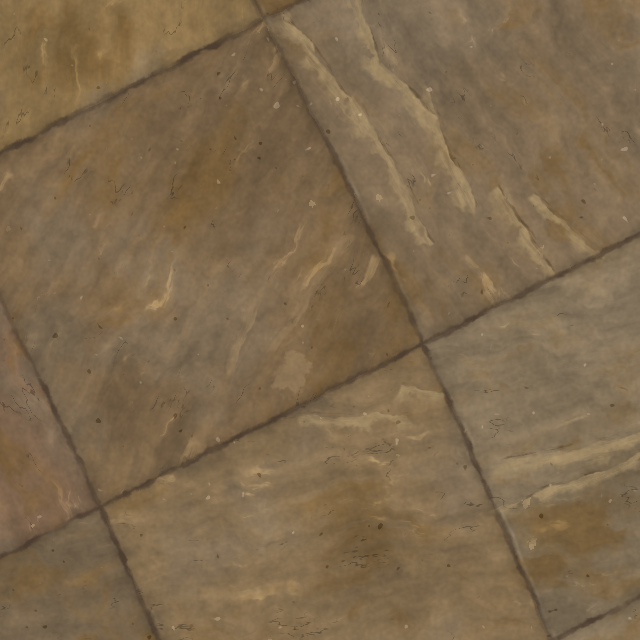
Reproduce this texture procedurally as a Shadertoy shader.

```glsl
vec2 hash2(vec2 p) {
    p = vec2(dot(p, vec2(127.1, 311.7)), dot(p, vec2(269.5, 183.3)));
    return fract(sin(p) * 43758.5);
}

float gradientNoise(vec2 p) {
    vec2 i = floor(p), f = fract(p), o = vec2(0, 1);
    vec2 w = f * f * f * (f * (f * 6.0 - 15.0) + 10.0);
    float a = dot(hash2(i) * 2.0 - 1.0, f);
    float b = dot(hash2(i + o.yx) * 2.0 - 1.0, f - o.yx);
    float c = dot(hash2(i + o.xy) * 2.0 - 1.0, f - o.xy);
    float d = dot(hash2(i + o.yy) * 2.0 - 1.0, f - o.yy);
    return mix(mix(a, b, w.x), mix(c, d, w.x), w.y);
}

float fbm(vec2 p) {
    float sum = 0.0;
    for (float amp = 0.6; amp > 0.05; amp *= 0.55) {
        sum += amp * gradientNoise(p);
        p = mat2(1.6, 1.2, -1.2, 1.6) * p + 3.7;
    }
    return sum;
}

// Slate tones by row, from the bottom left tile
const vec3 tones[9] = vec3[9](
    vec3(0.46, 0.39, 0.30), vec3(0.53, 0.44, 0.32), vec3(0.53, 0.46, 0.36),
    vec3(0.49, 0.39, 0.30), vec3(0.49, 0.40, 0.29), vec3(0.51, 0.43, 0.33),
    vec3(0.48, 0.38, 0.25), vec3(0.55, 0.45, 0.30), vec3(0.47, 0.40, 0.32));

// Cleft ledges, start and end of each
const vec4 ledges[11] = vec4[11](
    vec4(0.60, 0.88, 0.55, 1.04), vec4(0.69, 0.81, 0.59, 0.91),
    vec4(0.75, 0.67, 0.66, 0.87), vec4(0.56, 0.83, 0.44, 0.98),
    vec4(0.68, 0.62, 0.55, 0.86), vec4(0.87, 0.57, 0.77, 0.71),
    vec4(0.95, 0.60, 0.83, 0.70), vec4(0.645, 0.348, 0.46, 0.352),
    vec4(0.70, 0.382, 0.62, 0.397), vec4(1.06, 0.34, 0.75, 0.268),
    vec4(1.04, 0.30, 0.76, 0.20));

// Broad stains: centre, radius, strength
const vec4 stains[6] = vec4[6](
    vec4(0.94, 0.17, 0.13, 0.9), vec4(0.58, 0.54, 0.12, 0.6), vec4(0.08, 0.91, 0.09, 0.8),
    vec4(0.33, 0.77, 0.13, 0.6), vec4(0.62, 0.13, 0.13, 0.5), vec4(0.20, 0.37, 0.15, -0.7));

// x: pale broken face, y: shadow along its edge
vec2 ledge(vec2 p, vec4 ends, float width) {
    float len = distance(ends.xy, ends.zw);
    vec2 axis = (ends.zw - ends.xy) / len, q = p - ends.xy;
    vec2 local = vec2(dot(q, axis), dot(q, vec2(-axis.y, axis.x)));
    float t = local.x / len + 0.15 * gradientNoise(p * 60.0);
    float s = local.y + 0.026 * fbm(p * 11.0 + ends.xy * 9.0);
    float fibre = fbm(local * vec2(16.0, 90.0) + ends.xy * 30.0);
    float w = width * (0.75 + 1.8 * fbm(p * 21.0 + ends.zw * 20.0));
    float fade = smoothstep(0.0, 0.06, t) * smoothstep(1.0, 0.9, t);
    float face = smoothstep(-0.001, 0.002, s) * smoothstep(w, w * 0.45, s + 0.010 * fibre);
    float shade = smoothstep(0.005, 0.0, abs(s + 0.003)) * smoothstep(-0.05, 0.3, fibre);
    return vec2(face * clamp(0.75 + 1.8 * fibre, 0.1, 1.0), shade) * fade;
}

void mainImage(out vec4 fragColor, in vec2 fragCoord) {
    vec2 p = fragCoord / iResolution.xy;

    // Slanted tile grid with a slight perspective bend
    vec2 warped = p + 0.007 * vec2(fbm(p * 20.0), fbm(p * 20.0 + 40.0));
    vec2 grid = inverse(mat2(0.505, 0.255, -0.2215, 0.484)) * (warped - vec2(0.156, 0.208));
    grid += vec2(0.025, -0.054) * grid.y * grid.y;
    vec2 id = floor(grid);
    ivec2 slot = ivec2(clamp(id, -1.0, 1.0)) + 1;
    vec3 color = tones[slot.x + 3 * slot.y];

    // Stone grain, turned for each tile
    float angle = id.y < 0.0 ? 0.12 : 1.0 + 1.1 * abs(id.x) + 0.35 * id.y;
    vec2 dir = vec2(cos(angle), sin(angle));
    vec2 along = vec2(dot(p, dir), dot(p, vec2(-dir.y, dir.x)));
    float bend = fbm(p * 6.0 + id * 3.1);
    float grain = fbm(along * vec2(4.0, 13.0) + bend * 1.5 + id * 7.3);
    float streak = fbm(along * vec2(10.0, 38.0) + bend * 2.0 + id * 4.7);
    float blotch = fbm(p * 4.5 + id * 11.7);
    float stain = 0.0;
    for (int i = 0; i < 6; i++) {
        float r = length(p - stains[i].xy) / stains[i].z + 1.2 * bend + 0.7 * grain;
        stain += stains[i].w * smoothstep(1.3, 0.3, r);
    }
    float ochre = smoothstep(0.0, 0.35, grain * 0.8 + blotch * 0.4 + stain * 0.22);
    float grey = smoothstep(0.0, 0.3, -blotch - 0.3 * grain - stain * 0.25);
    color = mix(color, vec3(0.43, 0.33, 0.19), ochre * 0.75);
    color = mix(color, vec3(0.51, 0.445, 0.36), grey * 0.6);
    color *= 1.0 + 0.28 * grain + 0.16 * bend + 0.20 * streak - 0.05 * max(stain, 0.0);

    // Short pale wisps and broken hairline cracks
    float wisp = smoothstep(0.14, 0.32, streak) * smoothstep(0.0, 0.2, fbm(p * 6.0 + 8.0));
    color += vec3(0.11, 0.095, 0.06) * wisp;
    float crack = abs(fbm(along * vec2(6.0, 17.0) + id * 5.9 + 20.0));
    color *= 1.0 - 0.25 * smoothstep(0.016, 0.0, crack) * smoothstep(0.1, 0.25, fbm(p * 12.0 + 3.0));

    // Cleft ledges
    for (int i = 0; i < 11; i++) {
        vec2 cleft = ledge(p, ledges[i], 0.024 + 0.016 * hash2(vec2(i, 4)).x);
        color = mix(color, vec3(0.64, 0.55, 0.40), cleft.x * 0.85);
        color = mix(color, vec3(0.31, 0.24, 0.14), cleft.y * 0.6);
    }

    // Soft pale scars on the middle tile
    float scars = ledge(p, vec4(0.365, 0.41, 0.41, 0.54), 0.026).x
        + 0.7 * ledge(p, vec4(0.42, 0.44, 0.56, 0.64), 0.04).x;
    vec2 chip = abs(mat2(0.9, 0.4, -0.4, 0.9) * (p - vec2(0.455, 0.414)));
    scars += 0.8 * smoothstep(0.024, 0.018, max(chip.x, chip.y * 0.75) + 0.03 * fbm(p * 28.0));
    color = mix(color, vec3(0.60, 0.50, 0.37), 0.7 * min(scars, 1.0));

    // Sparse ragged flecks, pits and fine texture
    float fleck = gradientNoise(p * 75.0 + 9.0) + 0.6 * fbm(p * 16.0);
    color += 0.13 * smoothstep(0.50, 0.62, fleck) - 0.11 * smoothstep(0.50, 0.62, -fleck);
    color *= 1.0 + 0.15 * fbm(p * 40.0) + 0.06 * gradientNoise(p * 140.0);

    // Worn joints with soft dirt and a lit tile edge
    vec2 toJoint = (fract(grid + 0.5) - 0.5) * vec2(0.565, 0.532);
    float d = min(abs(toJoint.x), abs(toJoint.y)) + 0.008 * fbm(p * 45.0);
    float wear = clamp(0.6 + 1.4 * fbm(p * 17.0 + 15.0), 0.2, 0.9);
    if (abs(toJoint.x) < abs(toJoint.y)) wear *= mix(1.0, 0.5, smoothstep(0.2, 0.9, grid.y));
    color *= 1.0 - 0.12 * exp(-d * d / 0.0002);
    color = mix(color, vec3(0.29, 0.23, 0.18), wear * smoothstep(0.0065, 0.001, d));
    float litEdge = exp(-pow((toJoint.x - 0.008) / 0.003, 2.0));
    color += 0.09 * litEdge * smoothstep(0.0, 0.3, fbm(p * 8.0 + 2.0));
    fragColor = vec4(clamp(color, 0.0, 1.0), 1.0);
}
```
